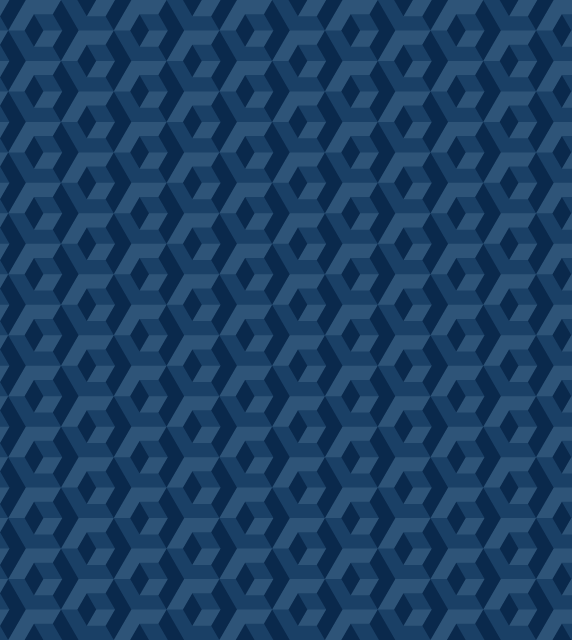
Write a Shadertoy shader that draws this pattern.

```glsl
// Interlocking hexagonal cubes: shaded rings around smaller cubes, in three flat blues.

#define ROWS 10.5                      // hexagons over the canvas height
#define SHIFT_X 0.712                  // first column centre, in hexagon heights
#define INNER_SIZE 0.535               // inner cube relative to its hexagon
#define DARK vec3(0.04, 0.16, 0.30)
#define MID vec3(0.10, 0.25, 0.40)
#define LIGHT vec3(0.18, 0.33, 0.47)
#define SAMPLES 4                      // antialiasing grid per axis

const float TAU = 6.2831853;
const vec2 LATTICE = vec2(1.7320508, 1.0);

// Offset from the nearest centre of a flat-topped hexagon lattice
vec2 hexCell(vec2 p) {
    vec2 a = p - LATTICE * round(p / LATTICE);
    vec2 q = p - 0.5 * LATTICE;
    vec2 b = q - LATTICE * round(q / LATTICE);
    return dot(a, a) < dot(b, b) ? a : b;
}

// Hexagonal radius: 0 at the centre, 1 on the cell border
float hexRadius(vec2 p) {
    p = abs(p);
    return 2.0 * max(p.y, dot(p, vec2(0.8660254, 0.5)));
}

// Three faces per turn, dark, light and mid
vec3 faceColor(vec2 p, float turn) {
    float face = 3.0 * fract(atan(p.y, p.x) / TAU + turn);
    return face < 1.0 ? DARK : face < 2.0 ? LIGHT : MID;
}

vec3 cubePattern(vec2 p) {
    vec2 cell = hexCell(p);
    // The inner cube is turned half a face turn against its ring
    float turn = hexRadius(cell) < INNER_SIZE ? -1.0 / 3.0 : 1.0 / 6.0;
    return faceColor(cell, turn);
}

void mainImage(out vec4 fragColor, in vec2 fragCoord) {
    vec3 sum = vec3(0.0);
    // Average a regular grid of samples inside the pixel
    for (int j = 0; j < SAMPLES; j++) {
        for (int i = 0; i < SAMPLES; i++) {
            vec2 jitter = (vec2(i, j) + 0.5) / float(SAMPLES) - 0.5;
            vec2 p = (fragCoord + jitter) / iResolution.y * ROWS;
            sum += cubePattern(p - vec2(SHIFT_X, 0.0));
        }
    }
    fragColor = vec4(sum / float(SAMPLES * SAMPLES), 1.0);
}
```
